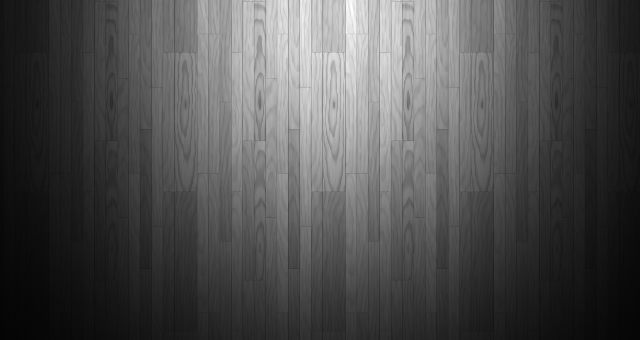
Reproduce this texture procedurally as a Shadertoy shader.

```glsl
const float COLUMN_WIDTH = 0.03356;   // all lengths are in canvas heights
const float TILE_ORIGIN = 0.7475;
const int TILE_COLUMNS = 13;
const int WIDE_COLUMN = 6;            // this board spans two columns
const float BOARD_LENGTH = 0.41;
const float KNOT_HEIGHT = 0.694;
const float LOW_KNOT_HEIGHT = 0.277;
const vec2 RING_DENSITY = vec2(3.2, 13.0);
const float RING_WARP = 1.1;
const float RING_DEPTH = 0.075;
const float FIGURED_RING_DEPTH = 0.17;
const float GRAIN_DEPTH = 0.15;
const float SEAM_WIDTH = 0.0022;
const float SEAM_DEPTH = 0.24;
const vec2 LIGHT_CENTER = vec2(0.52, 1.0);  // fraction of the canvas
const vec2 LIGHT_SPREAD = vec2(0.335, 0.79);
const float LIGHT_PEAK = 0.865;

// Height of one board end and base tone for each column of the tile
const float JOINTS[13] = float[13](0.586, 0.77, 0.90, 0.62, 0.743, 0.436, 0.436,
                                   0.436, 0.490, 0.490, 0.70, 0.436, 0.586);
const float TONES[13] = float[13](0.94, 1.03, 1.04, 0.92, 1.05, 0.97, 0.92,
                                  0.92, 1.06, 1.02, 0.95, 1.05, 1.0);

float hash(vec2 p) {
    vec3 q = fract(vec3(p.xyx) * 0.1031);
    q += dot(q, q.yzx + 33.33);
    return fract((q.x + q.y) * q.z);
}

float noise(vec2 p) {
    vec2 cell = floor(p), f = fract(p);
    f = f * f * (3.0 - 2.0 * f);
    return mix(mix(hash(cell), hash(cell + vec2(1, 0)), f.x),
               mix(hash(cell + vec2(0, 1)), hash(cell + vec2(1, 1)), f.x), f.y);
}

// Growth rings around the heart of a board; x in columns, y in heights
float growthRings(vec2 p, vec2 heart, float seed) {
    vec2 d = (p - heart) * RING_DENSITY;
    float warp = noise(vec2(p.x * 1.3 + seed * 57.0, p.y * 11.0))
               + 0.25 * noise(vec2(p.x * 3.0 + seed * 91.0, p.y * 45.0));
    float phase = fract(length(d) + RING_WARP * warp);
    return smoothstep(0.4, 0.85, phase) * (1.0 - smoothstep(0.85, 1.0, phase));
}

// Fine streaks and pores running along the boards
float fineGrain(vec2 p, float seed) {
    vec2 shift = vec2(seed * 71.0, seed * 37.0);
    float streaks = noise(p * vec2(140.0, 8.0) + shift);
    float pores = noise(p * vec2(270.0, 50.0) + shift);
    return 0.5 * streaks + 0.5 * pores - 0.5;
}

float woodBoards(vec2 p, float pixel) {
    // Locate the board within the repeating tile
    float tileX = mod((p.x - TILE_ORIGIN) / COLUMN_WIDTH, float(TILE_COLUMNS));
    int column = min(int(tileX), TILE_COLUMNS - 1);
    if (column == WIDE_COLUMN + 1) column = WIDE_COLUMN;
    float boardWidth = column == WIDE_COLUMN ? 2.0 : 1.0;
    float localX = tileX - float(column);
    float along = (p.y - JOINTS[column]) / BOARD_LENGTH;
    float row = floor(along);
    float localY = along - row;
    float seed = hash(vec2(float(column) + 3.0, row + 17.0));

    // Central hearts make knots and arches; others give straighter grain
    bool lowKnot = column == 0 && row == -1.0;
    bool knot = (column == 0 || column == WIDE_COLUMN) && row == 0.0;
    bool figured = knot || lowKnot;
    vec2 heart = vec2(0.5 * boardWidth,
                      JOINTS[column] + (row + seed) * BOARD_LENGTH);
    if (knot) heart.y = KNOT_HEIGHT;
    if (lowKnot) heart.y = LOW_KNOT_HEIGHT;
    if (!figured) heart.x += (hash(vec2(seed * 90.0, 5.0)) - 0.5) * 3.0;

    vec2 tileP = vec2(tileX * COLUMN_WIDTH, p.y);
    float ringDepth = figured ? FIGURED_RING_DEPTH : RING_DEPTH;
    float shade = TONES[column] + 0.12 * (seed - 0.5);
    shade -= ringDepth * (growthRings(vec2(localX, p.y), heart, seed) - 0.3);
    shade += GRAIN_DEPTH * fineGrain(tileP, seed);

    // Dark centre of the knot
    vec2 eye = (vec2(localX, p.y) - heart) / vec2(0.2, 0.02);
    if (knot) shade -= 0.18 * exp(-dot(eye, eye));

    // Seams between boards, some fainter than others
    float sideGap = min(localX, boardWidth - localX) * COLUMN_WIDTH;
    float endGap = min(localY, 1.0 - localY) * BOARD_LENGTH;
    float edge = max(SEAM_WIDTH, 0.8 * pixel);
    float side = 1.0 - smoothstep(0.0, edge, sideGap);
    float end = 1.0 - smoothstep(0.0, edge, endGap);
    float seamTone = 0.5 + 0.5 * hash(vec2(floor(tileX + 0.5), 41.0));
    return shade * (1.0 - SEAM_DEPTH * max(side * seamTone, 0.5 * end));
}

void mainImage(out vec4 fragColor, in vec2 fragCoord) {
    vec2 p = fragCoord / iResolution.y;
    vec2 uv = fragCoord / iResolution.xy;

    // Soft lamp glow falling from the top edge
    vec2 fromLight = (uv - LIGHT_CENTER) / LIGHT_SPREAD;
    float light = LIGHT_PEAK * exp(-dot(fromLight, fromLight));

    float value = light * woodBoards(p, 1.0 / iResolution.y);
    fragColor = vec4(vec3(clamp(value, 0.0, 1.0)), 1.0);
}
```
